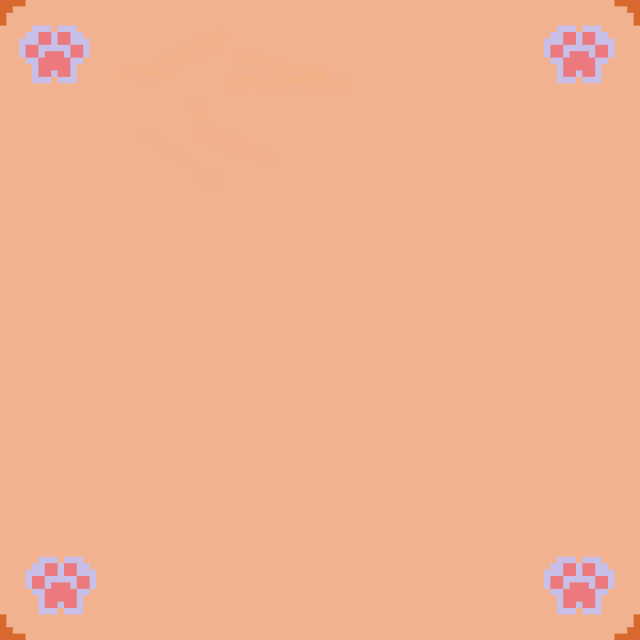
This background is drawn by a Shadertoy shader. Its source:

```glsl
// A peach panel with stepped orange corners and a blocky paw print near each one.
// Shapes are unions of boxes on a 100 x 100 cell grid, mirrored where symmetric.
// A few barely visible warm strokes, broken up by cell noise, tint the upper left.

const float GRID = 100.0;
const vec3 PEACH    = vec3(0.949, 0.694, 0.560);
const vec3 WARM     = vec3(0.957, 0.694, 0.500);
const vec3 ORANGE   = vec3(0.850, 0.410, 0.185);
const vec3 LAVENDER = vec3(0.780, 0.750, 0.910);
const vec3 PINK     = vec3(0.920, 0.475, 0.490);

// Signed distance to the box spanning corners lo and hi
float box(vec2 p, vec2 lo, vec2 hi) {
    vec2 d = abs(p - 0.5 * (lo + hi)) - 0.5 * (hi - lo);
    return length(max(d, 0.0)) + min(max(d.x, d.y), 0.0);
}

// Distance to a segment
float segment(vec2 p, vec2 a, vec2 b) {
    vec2 ab = b - a;
    return length(p - a - ab * clamp(dot(p - a, ab) / dot(ab, ab), 0.0, 1.0));
}

float hash(vec2 p) {
    vec3 q = fract(vec3(p.xyx) * 0.1031);
    q += dot(q, q.yzx + 33.33);
    return fract((q.x + q.y) * q.z);
}

float coverage(float d, float aa) {
    return clamp(0.5 - d / aa, 0.0, 1.0);
}

// Paw outline: q.x is the distance from the axis, q.y runs down from the top
float pawBody(vec2 q) {
    float d = box(q, vec2(-3.5, 0.0), vec2(3.5, 9.0));
    d = min(d, box(q, vec2(-4.5, 1.0), vec2(4.5, 6.0)));
    d = min(d, box(q, vec2(-5.5, 2.0), vec2(5.5, 5.0)));
    float notches = min(box(q, vec2(-0.5, -1.0), vec2(0.5, 1.0)),
                        box(q, vec2(-0.5, 8.0), vec2(0.5, 10.0)));
    return max(d, -notches);
}

// Two pairs of toes and the notched main pad
float pawPads(vec2 q) {
    float toes = min(box(q, vec2(0.5, 1.0), vec2(2.5, 3.0)),
                     box(q, vec2(2.5, 3.0), vec2(4.5, 5.0)));
    float pad = min(box(q, vec2(-1.5, 4.0), vec2(1.5, 7.0)),
                    box(q, vec2(-2.5, 5.0), vec2(2.5, 8.0)));
    pad = max(pad, -box(q, vec2(-0.5, 7.0), vec2(0.5, 9.0)));
    return min(toes, pad);
}

// Stepped corner, measured inward from the nearest canvas corner
float steppedCorner(vec2 c) {
    float d = box(c, vec2(-2.0), vec2(4.0, 1.0));
    d = min(d, box(c, vec2(-2.0), vec2(2.0)));
    return min(d, box(c, vec2(-2.0), vec2(1.0, 4.0)));
}

// Faint pixelated strokes
float faintStrokes(vec2 p) {
    vec2 cell = floor(p);
    vec2 c = cell + 0.5;
    float d = segment(c, vec2(20.0, 89.0), vec2(26.0, 88.5));
    d = min(d, segment(c, vec2(24.0, 89.0), vec2(34.5, 94.5)));
    d = min(d, segment(c, vec2(37.0, 87.2), vec2(54.0, 87.0)));
    d = min(d, segment(c, vec2(38.0, 91.0), vec2(50.0, 88.0)));
    float lower = segment(c, vec2(30.5, 84.0), vec2(32.0, 79.0));
    lower = min(lower, segment(c, vec2(32.0, 79.0), vec2(42.0, 75.0)));
    lower = min(lower, segment(c, vec2(23.0, 79.0), vec2(33.0, 72.0)) + 0.5);
    float mask = max(1.0 - smoothstep(0.3, 1.5, d),
                     0.5 * (1.0 - smoothstep(0.3, 1.5, lower)));
    return mask * hash(cell);
}

void mainImage(out vec4 fragColor, in vec2 fragCoord) {
    vec2 p = fragCoord / iResolution.xy * GRID;
    float aa = GRID / min(iResolution.x, iResolution.y);

    // Background and corners
    vec3 color = mix(PEACH, WARM, 0.5 * faintStrokes(p));
    vec2 inward = min(p, GRID - p);
    color = mix(color, ORANGE, coverage(steppedCorner(inward), aa));

    // Four paws; the lower left one sits one cell further in
    for (int i = 0; i < 4; i++) {
        bool right = (i & 1) == 1;
        bool upper = i > 1;
        vec2 top = vec2(right ? 90.5 : (upper ? 8.5 : 9.5), upper ? 96.0 : 13.0);
        vec2 q = vec2(abs(p.x - top.x), top.y - p.y);
        color = mix(color, LAVENDER, coverage(pawBody(q), aa));
        color = mix(color, PINK, coverage(pawPads(q), aa));
    }

    fragColor = vec4(color, 1.0);
}
```
